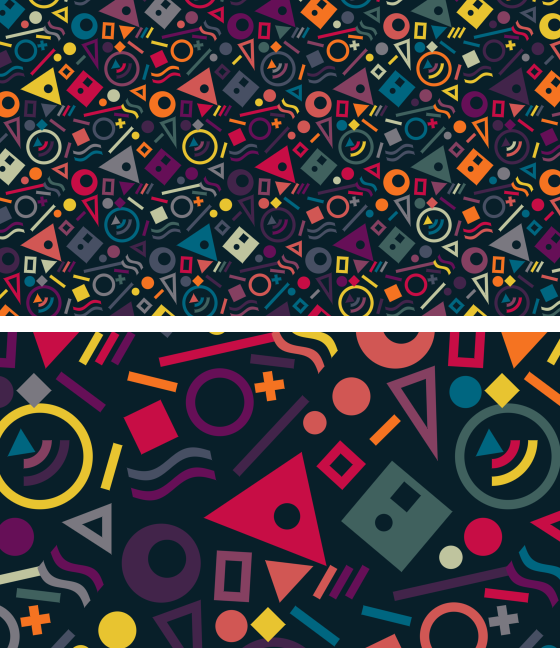
Top, the full canvas; bottom, a detail of the centre.
Reproduce this pattern procedurally as a Shadertoy shader.

```glsl
const float UNITS_PER_HEIGHT = 648.0;          // design units along the canvas height
const vec2 ORIGIN = vec2(384.0, 216.0);
const vec2 REPEAT = vec2(320.0, 160.0);        // brick repeat, each row shifted by half
const float EDGE_SOFTNESS = 0.7;               // in pixels
const float STROKE = 3.2;                      // half width of lines
const vec3 BACKGROUND = vec3(0.03, 0.122, 0.16);
const int INKS = 12;
const vec3 CREAM = vec3(0.75, 0.77, 0.62), GREY = vec3(0.48, 0.47, 0.50);
const vec3 GREEN = vec3(0.25, 0.38, 0.37), BLUE = vec3(0.00, 0.40, 0.50);
const vec3 PURPLE = vec3(0.40, 0.06, 0.34), PLUM = vec3(0.26, 0.14, 0.29);
const vec3 MAUVE = vec3(0.52, 0.25, 0.38), SLATE = vec3(0.28, 0.31, 0.39);
const vec3 RED = vec3(0.78, 0.05, 0.27), SALMON = vec3(0.82, 0.34, 0.33);
const vec3 ORANGE = vec3(0.96, 0.45, 0.13), YELLOW = vec3(0.91, 0.77, 0.19);
const vec3 PALETTE[INKS] = vec3[INKS](CREAM, PURPLE, GREEN, RED, PLUM, ORANGE,
                                      BLUE, MAUVE, YELLOW, GREY, SALMON, SLATE);
// Dots: centre, radius. Bars: centre, angle, half length.
const vec3 DOTS[5] = vec3[5](vec3(9, 140, 13), vec3(239, 44, 13), vec3(214, 62, 8),
                             vec3(307, 154, 8), vec3(317, 41, 11));
const vec4 BARS[7] = vec4[7](vec4(184, 71, -0.82, 35), vec4(103, 34, 0.24, 17),
    vec4(75, 92, 1.85, 16), vec4(54, 41, 0.64, 19), vec4(262, 67, -0.78, 12),
    vec4(307, 172, -0.22, 40), vec4(185, 20, 0.12, 15));

vec2 spot;      // current point in design units, y down
vec2 cell;      // repeat that holds the current shape
vec3 paint;     // colour so far
float shapeId;  // running number of the shape
float softness;

float hash(vec2 v) { return fract(sin(dot(v, vec2(127.1, 311.7))) * 43758.5453); }

// Local coordinates around the nearest copy of a shape
vec2 at(vec2 centre, float angle) {
    vec2 q = spot - centre;
    cell.y = round(q.y / REPEAT.y);
    q -= cell.y * vec2(0.5 * REPEAT.x, REPEAT.y);
    cell.x = round(q.x / REPEAT.x);
    q.x -= cell.x * REPEAT.x;
    float c = cos(angle), s = sin(angle);
    return mat2(c, -s, s, c) * q;
}

// Fill a shape with a random ink
void ink(float d) {
    shapeId += 1.0;
    float pick = hash(cell + shapeId * vec2(0.37, 1.73));
    vec3 colour = PALETTE[min(int(pick * float(INKS)), INKS - 1)];
    paint = mix(paint, colour, 1.0 - smoothstep(-softness, softness, d));
}

// Distance functions
float disc(vec2 q, float r) { return length(q) - r; }
float ring(vec2 q, float r) { return abs(length(q) - r) - STROKE; }
float hollow(float d) { return abs(d + STROKE) - STROKE; }
float box(vec2 q, vec2 halfSize) {
    vec2 d = abs(q) - halfSize;
    return length(max(d, 0.0)) + min(max(d.x, d.y), 0.0);
}
vec2 edge(vec2 q, vec2 a, vec2 b, float turn) {
    vec2 e = b - a, v = q - a;
    vec2 w = v - e * clamp(dot(v, e) / dot(e, e), 0.0, 1.0);
    return vec2(dot(w, w), turn * (v.x * e.y - v.y * e.x));
}
float triangle(vec2 q, vec2 a, vec2 b, vec2 c) {
    float turn = sign((b.x - a.x) * (a.y - c.y) - (b.y - a.y) * (a.x - c.x));
    vec2 d = min(min(edge(q, a, b, turn), edge(q, b, c, turn)), edge(q, c, a, turn));
    return -sqrt(d.x) * sign(d.y);
}

// Two parallel squiggles
void squiggles(vec2 centre, float angle, float halfLength, float height) {
    vec2 q = at(centre, angle);
    float k = 3.1416 / halfLength;
    q.y += height * sin(k * q.x);
    float slope = height * k * cos(k * q.x);
    for (float side = -1.0; side < 2.0; side += 2.0) {
        float across = (abs(q.y - 7.0 * side) - STROKE) / sqrt(1.0 + slope * slope);
        ink(max(across, abs(q.x) - halfLength));
    }
}

void mainImage(out vec4 fragColor, in vec2 fragCoord) {
    float unit = UNITS_PER_HEIGHT / iResolution.y;
    spot = vec2(fragCoord.x, iResolution.y - fragCoord.y) * unit - ORIGIN;
    softness = EDGE_SOFTNESS * unit;
    paint = BACKGROUND;
    shapeId = 0.0;

    // Large triangle and square with holes
    vec2 q = at(vec2(188, 123), 0.0);
    ink(max(triangle(q, vec2(-50, 4), vec2(17, -41), vec2(34, 37)), -disc(q - vec2(7, 3), 9.0)));
    q = at(vec2(270, 126), 0.70);
    float holes = min(box(q - vec2(-4, -14), vec2(7.5)), disc(q - vec2(-4, 9), 6.0));
    ink(max(box(q, vec2(27)), -holes));

    // Large ring holding a triangle and two arcs
    q = at(vec2(26, 85), 0.0);
    ink(ring(q, 33.0));
    ink(triangle(q, vec2(-22, 0), vec2(-13, -19), vec2(-3, -3)));
    vec2 corner = q + 11.0;
    for (float r = 16.0; r < 30.0; r += 12.0)
        ink(max(ring(corner, r), -min(corner.x, corner.y)));

    // Crescent disc, small ring, dots
    q = at(vec2(109, 158), 0.0);
    ink(max(disc(q, 27.0), -disc(q - vec2(4, -3), 13.0)));
    ink(ring(at(vec2(149, 48), 0.0), 20.0));
    for (int i = 0; i < 5; i++) ink(disc(at(DOTS[i].xy, 0.0), DOTS[i].z));

    // Squares, frames and cross
    ink(box(at(vec2(102, 65), -0.45), vec2(14)));
    ink(box(at(vec2(22, 40), 0.78), vec2(8.5)));
    ink(hollow(box(at(vec2(232, 91), 0.74), vec2(12))));
    ink(hollow(box(at(vec2(158, 167), 0.06), vec2(12, 17))));
    q = abs(at(vec2(183, 37), -0.15));
    ink(min(box(q, vec2(10, STROKE)), box(q, vec2(STROKE, 10))));

    // Small triangles
    ink(hollow(triangle(at(vec2(60, 134), 0.0), vec2(-19, -4), vec2(15, -17), vec2(15, 18))));
    ink(hollow(triangle(at(vec2(285, 48), 0.0), vec2(-22, -13), vec2(11, -25), vec2(13, 40))));
    ink(triangle(at(vec2(195, 168), 0.0), vec2(-15, -12), vec2(18, -8), vec2(-5, 17)));

    // Bars, stripes and squiggles
    for (int i = 0; i < 7; i++) ink(box(at(BARS[i].xy, BARS[i].z), vec2(BARS[i].w, STROKE)));
    for (float i = -1.0; i < 2.0; i++)
        ink(box(at(vec2(232.0 + 11.0 * i, 171), -1.05), vec2(12, 2.8)));
    squiggles(vec2(116, 97), -0.20, 29.0, 5.0);
    squiggles(vec2(47, 167), 0.70, 21.0, 4.0);

    fragColor = vec4(paint, 1.0);
}
```
